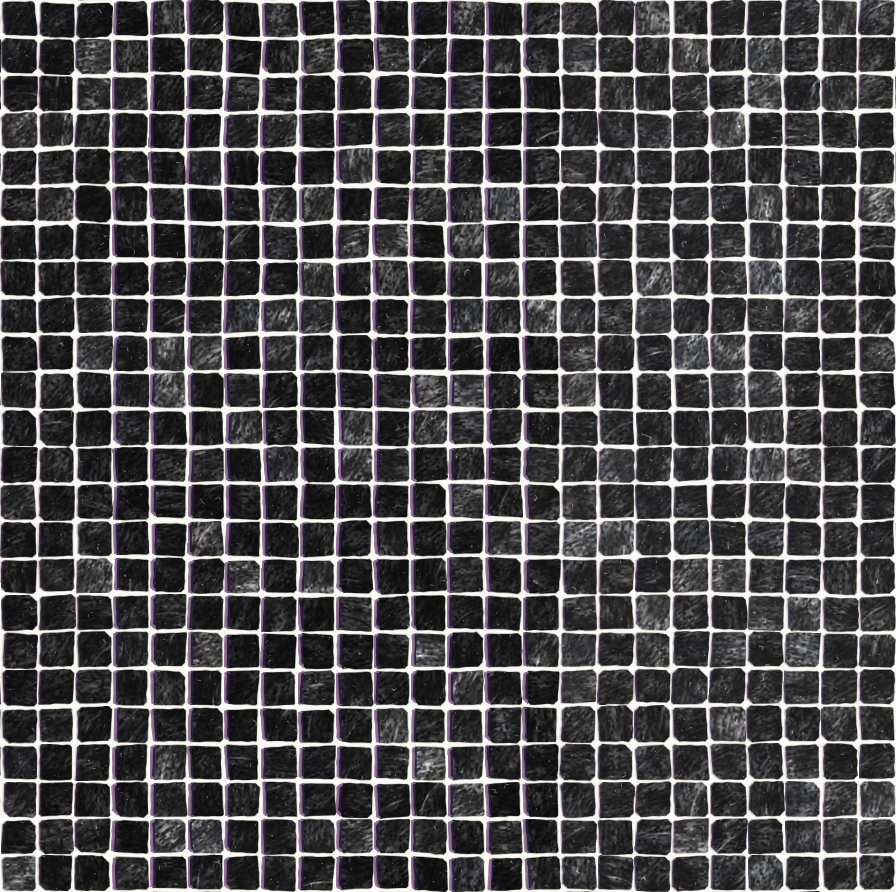
A Shadertoy shader for this texture:

```glsl
// Dark stone mosaic: a 24 x 24 grid of hand-cut square tiles in pale grout.
// Each cell hashes its own tilt, size, wear and scratches; noise roughens the
// edges and grains the stone, and a violet fringe lines the left tile edges.

float hash(vec2 p) {
    vec3 q = fract(p.xyx * 0.1031);
    q += dot(q, q.yzx + 33.33);
    return fract((q.x + q.y) * q.z);
}

float noise(vec2 p) {
    vec2 i = floor(p), f = fract(p);
    f = f * f * (3.0 - 2.0 * f);
    return mix(mix(hash(i), hash(i + vec2(1, 0)), f.x),
               mix(hash(i + vec2(0, 1)), hash(i + vec2(1, 1)), f.x), f.y);
}

// Signed random value in -1..1, one per tile and seed
float vary(vec2 id, float seed) {
    return 2.0 * hash(id + seed * 37.0) - 1.0;
}

float roundedBox(vec2 p, vec2 halfSize, float radius) {
    vec2 e = abs(p) - halfSize + radius;
    return length(max(e, 0.0)) + min(max(e.x, e.y), 0.0) - radius;
}

// Stone brightness: grain, directional streaks, flecks and stray scratches
float stoneTone(vec2 p, vec2 id, float greyPanel) {
    float angle = 0.7 + 0.9 * vary(id, 1.0);
    vec2 along = mat2(cos(angle), -sin(angle), sin(angle), cos(angle)) * p;
    vec2 seed = id * 31.0 + 100.0;

    float wear = pow(hash(id + 71.0), 3.5);
    float grain = noise(along * vec2(13.0, 19.0) + seed);
    float streak = noise(along * vec2(3.0, 15.0) + seed + 20.0);
    float blotch = smoothstep(0.2, 0.85, noise(p * 2.6 + seed));
    float region = noise(id * 0.3 + 60.0);

    float tone = 0.035 + 0.04 * greyPanel + 0.03 * region + 0.07 * wear;
    tone += (0.15 + 0.06 * greyPanel + 0.3 * wear) * grain
          * (0.25 + 1.1 * streak) * (0.45 + 0.9 * blotch);
    tone += 0.3 * smoothstep(0.9, 1.0, noise(along * 12.0 + seed + 50.0));

    float arc = abs(along.y + 0.25 * vary(id, 2.0) + 0.4 * along.x * along.x);
    float scratched = step(0.75, hash(id + 19.0));
    return tone + 0.35 * scratched * streak * smoothstep(0.05, 0.0, arc) * blotch;
}

void mainImage(out vec4 fragColor, in vec2 fragCoord) {
    vec2 uv = fragCoord / iResolution.xy;
    float pixel = 24.0 / min(iResolution.x, iResolution.y);

    // Grid lines wander slightly along their length
    vec2 grid = uv * 24.0;
    vec2 wander = vec2(noise(grid * 0.4 + 100.0), noise(grid * 0.4 + 200.0));
    grid += 0.08 * (wander - 0.5);
    vec2 id = floor(grid);
    vec2 p = grid - id - 0.5;

    // Broad column zones: violet fringing left of centre, greyer stone at right
    float greyPanel = step(14.5, id.x);
    float fringeZone = step(2.5, id.x) * (1.0 - greyPanel);

    // Uneven cut: shift, tilt, taper and size of each tile
    p -= 0.02 * vec2(vary(id, 3.0), vary(id, 4.0));
    p += 0.05 * vec2(vary(id, 5.0), vary(id, 6.0)) * p.yx;
    p *= 1.0 + 0.08 * vec2(vary(id, 7.0), vary(id, 8.0)) * p.yx;
    vec2 halfSize = 0.457 - 0.008 * fringeZone
                  + 0.02 * vec2(vary(id, 9.0), vary(id, 10.0));
    float radius = 0.05 + 0.03 * vary(id, 11.0);

    // Rough outline with a rare broken corner
    float d = roundedBox(p, halfSize, radius);
    d += 0.026 * (noise(p * 6.0 + id * 13.0 + 100.0) - 0.5);
    float cornerCut = dot(abs(p - 0.04 * vary(id, 13.0)), vec2(0.7)) - 0.59;
    d = max(d, cornerCut + 0.03 * vary(id, 14.0));
    float tile = smoothstep(0.75 * pixel, -0.75 * pixel, d);

    // Grout, stained where it meets the stone
    float stain = smoothstep(0.04, 0.0, d) * noise(grid * 4.0 + 40.0);
    vec3 grout = mix(vec3(0.98, 0.98, 0.96), vec3(0.65, 0.63, 0.58), 0.75 * stain);

    // Near-neutral stone, very slightly cool on some tiles
    vec3 tint = vec3(1.0, 1.0, 1.02) + 0.025 * vary(id, 12.0) * vec3(-1, 0, 1);
    vec3 stone = stoneTone(p, id, greyPanel) * tint;

    // Violet fringe: dark band inside the left edge, pale rim astride it
    float leftSide = smoothstep(-0.33, -0.36, p.x)
                   * smoothstep(0.0, 0.04, halfSize.y - abs(p.y));
    float strength = mix(0.3, 1.0, fringeZone) * leftSide;
    float darkBand = smoothstep(-0.12, -0.08, d);
    stone = mix(stone, vec3(0.19, 0.11, 0.27), 0.95 * strength * darkBand);
    vec3 color = mix(grout, stone, tile);
    float rim = smoothstep(0.055, 0.025, abs(d));
    color = mix(color, vec3(0.55, 0.43, 0.55), 0.9 * strength * rim);

    fragColor = vec4(color, 1.0);
}
```
